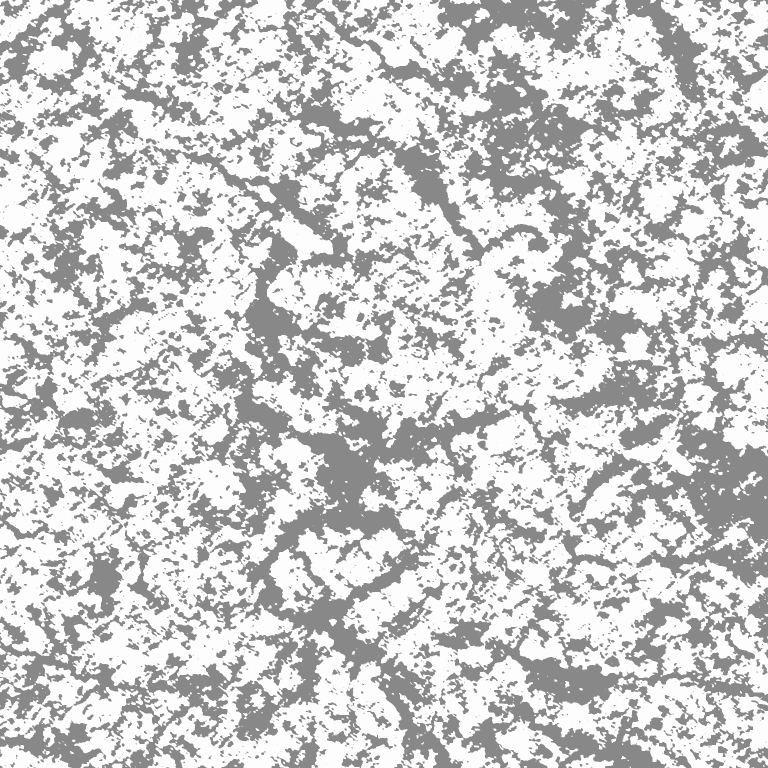
This texture is drawn by a Shadertoy shader. Its source:

```glsl
// Two-tone crumpled surface: grey broken veins and speckles on white.
// Contours of stretched gradient noise form crossing diagonal veins; fractal
// grain is added, and the sum is thresholded with smooth, supersampled edges.

const vec3 PAPER = vec3(0.993);
const vec3 INK = vec3(0.535);
const float INK_LEVEL = 0.55;
const int SAMPLES = 2;

vec2 hash2(vec2 p) {
    vec3 q = fract(p.xyx * vec3(0.1031, 0.1030, 0.0973));
    q += dot(q, q.yzx + 33.33);
    return fract((q.xx + q.yz) * q.zy);
}

float cornerSlope(vec2 cell, vec2 offset) {
    return dot(hash2(cell) * 2.0 - 1.0, offset);
}

// Gradient noise scaled to a spread of about one
float noise(vec2 p) {
    vec2 cell = floor(p);
    vec2 f = p - cell;
    vec2 u = f * f * f * (f * (f * 6.0 - 15.0) + 10.0);
    vec2 e = vec2(1.0, 0.0);
    float low = mix(cornerSlope(cell, f), cornerSlope(cell + e.xy, f - e.xy), u.x);
    float high = mix(cornerSlope(cell + e.yx, f - e.yx), cornerSlope(cell + e.xx, f - e.xx), u.x);
    return 5.5 * mix(low, high, u.y);
}

vec2 noisePair(vec2 p) {
    return vec2(noise(p), noise(p + vec2(71.3, 38.7)));
}

// Coordinates along and across a direction given in degrees
vec2 alongAcross(vec2 p, float degrees) {
    float a = radians(degrees);
    vec2 dir = vec2(cos(a), sin(a));
    return vec2(dot(p, dir), dot(p, vec2(-dir.y, dir.x)));
}

// Broken veins of uneven width, each in a slightly cleared halo
float veins(vec2 p, float degrees, vec2 freq, float width, float seed) {
    vec2 q = alongAcross(p, degrees) * freq + seed;
    float n = noise(q);
    float presence = noise(q * vec2(1.1, 0.7) + 53.6);
    float w = width * (1.0 + 0.35 * clamp(presence, -1.0, 1.5));
    float x = n * n / (w * w);
    float profile = exp(-x) - 0.25 * exp(-x / 9.0);
    return profile * smoothstep(-0.7, 0.5, presence);
}

// Fractal speckle, its octaves leaning left and right in turn
float grain(vec2 p) {
    float sum = 0.0;
    float freq = 28.0;
    float lean = 36.0;
    vec4 weights = vec4(0.45, 0.60, 0.55, 0.35);
    for (int i = 0; i < 4; i++) {
        vec2 q = alongAcross(p, lean) * freq * vec2(0.75, 1.3);
        sum += weights[i] * noise(q + 19.0 * float(i));
        freq *= 2.05;
        lean = -lean;
    }
    return sum;
}

float inkField(vec2 p) {
    // Ragged outlines
    vec2 q = p + 0.005 * noisePair(p * 24.0) + 0.0018 * noisePair(p * 95.0 + 11.0);

    // Long folds, then short steep creases
    float folds = veins(q, 23.0, vec2(2.7, 7.2), 0.20, 7.4)
                + veins(q, -33.0, vec2(2.7, 6.6), 0.20, 31.8);
    float creases = veins(q, 46.0, vec2(7.0, 17.0), 0.30, 63.2)
                  + veins(q, -38.0, vec2(7.0, 18.0), 0.30, 95.6);
    return 3.0 * folds + 2.0 * creases + grain(p);
}

void mainImage(out vec4 fragColor, in vec2 fragCoord) {
    float softness = 90.0 / iResolution.y;
    float ink = 0.0;
    for (int j = 0; j < SAMPLES; j++) {
        for (int i = 0; i < SAMPLES; i++) {
            vec2 shift = (vec2(i, j) + 0.5) / float(SAMPLES) - 0.5;
            vec2 p = (fragCoord + shift) / iResolution.y;
            ink += smoothstep(-softness, softness, inkField(p) - INK_LEVEL);
        }
    }
    ink /= float(SAMPLES * SAMPLES);
    fragColor = vec4(mix(PAPER, INK, ink), 1.0);
}
```
